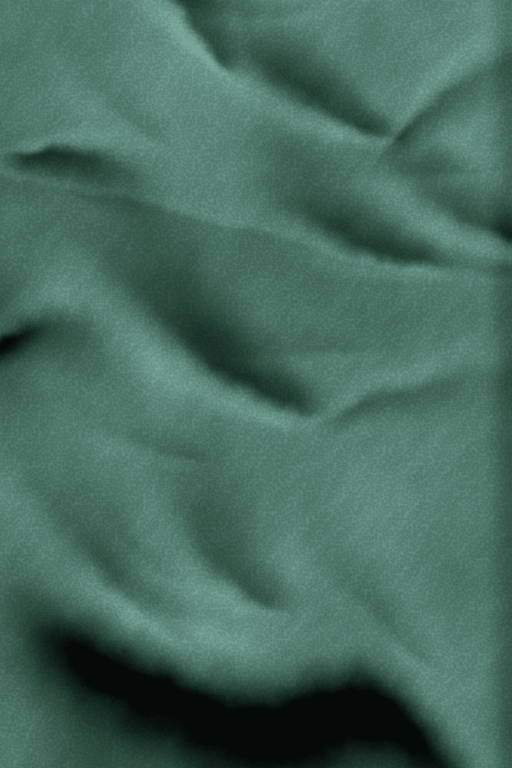
Reproduce this texture procedurally as a WebGL 2 fragment shader.

```glsl
#version 300 es
precision highp float;
// Crumpled green velvet: soft tapering folds with a shaded hollow and a lit crest
// lower a brightness value, which a colour ramp turns into cloth tones.
// Layered sines bend the cloth; cellular noise gives the fine nap.
uniform vec2 u_resolution;
out vec4 fragColor;

vec2 hash2(vec2 p) {
  vec3 h = fract(p.xyx * vec3(0.1031, 0.1030, 0.0973));
  h += dot(h, h.yzx + 33.33);
  return fract((h.xx + h.yz) * h.zy);
}

// Distance to the nearest scattered cell point
float cellular(vec2 p) {
  vec2 cell = floor(p);
  float nearest = 2.0;
  for (int y = -1; y <= 1; y++)
    for (int x = -1; x <= 1; x++) {
      vec2 c = cell + vec2(x, y);
      nearest = min(nearest, length(c + hash2(c) - p));
    }
  return nearest;
}

// Smooth irregular waves, about -1 to 1
float waves(vec2 p) {
  float sum = 0.0, amp = 0.5;
  for (int i = 0; i < 4; i++) {
    sum += amp * sin(p.x + 1.7 * sin(p.y * 0.8 + float(i))) * cos(p.y * 0.9 + sin(p.x * 0.7));
    p = mat2(1.5, 1.1, -1.1, 1.5) * p + 2.3;
    amp *= 0.55;
  }
  return sum;
}

// Shade of a fold pinched at its tip and widening towards its tail
float fold(vec2 p, vec2 tip, float angle, float len, float width) {
  vec2 dir = vec2(cos(angle), sin(angle));
  vec2 q = p - tip;
  float along = -dot(q, dir) / len;
  float u = clamp(along, 0.0, 1.0);
  float across = dot(q, vec2(-dir.y, dir.x)) + width * 2.2 * u * (1.0 - u);
  float t = across / (width * (0.35 + 1.2 * u));
  float hollow = smoothstep(-0.3, 0.5, t) * (1.0 - smoothstep(0.4, 2.6, t));
  float crest = exp(-5.0 * (t + 0.6) * (t + 0.6));
  float reach = smoothstep(-0.08, 0.14, along) * (1.0 - smoothstep(0.35, 1.3, along));
  return reach * (hollow - 0.32 * crest);
}

// Deep black trough under a notched rim
float trough(vec2 p) {
  float bump = (p.x - 0.51) / 0.13;
  float depth = 0.275 - 0.52 * p.x + 0.13 * exp(-bump * bump) - p.y;
  float hollow = smoothstep(-0.02, 0.075, depth) * (1.0 - 0.65 * smoothstep(0.07, 0.2, depth));
  float rim = (depth + 0.03) / 0.017;
  float span = smoothstep(-0.06, 0.14, p.x) * (1.0 - smoothstep(0.52, 0.72, p.x));
  float rimSpan = smoothstep(0.04, 0.2, p.x) * (1.0 - smoothstep(0.3, 0.37, p.x));
  return span * hollow - 0.2 * rimSpan * exp(-rim * rim);
}

vec3 velvet(float v) {
  vec3 ramp[6] = vec3[6](
    vec3(0.02, 0.04, 0.03), vec3(0.09, 0.18, 0.15), vec3(0.17, 0.29, 0.24),
    vec3(0.24, 0.38, 0.33), vec3(0.31, 0.47, 0.42), vec3(0.38, 0.55, 0.50));
  v = clamp(v, 0.0, 1.25) * 5.0;
  int i = min(int(v), 4);
  return mix(ramp[i], ramp[i + 1], v - float(i));
}

void main() {
  vec2 uv = gl_FragCoord.xy / u_resolution;
  vec2 p = gl_FragCoord.xy / u_resolution.y;
  vec2 cloth = p + 0.014 * vec2(waves(p * 11.0), waves(p.yx * 10.0 + 4.0));
  cloth += 0.005 * vec2(waves(p * 55.0), waves(p.yx * 60.0 + 2.0));

  // Broad undulation, brighter towards the upper right
  float light = 0.86 + 0.2 * waves(cloth * 10.0 + 1.0) + 0.18 * smoothstep(0.65, 1.0, uv.y) * uv.x;

  // Main folds, from the bottom up
  light -= 1.05 * trough(cloth);
  light -= 0.42 * fold(cloth, vec2(0.37, 0.20), -0.85, 0.28, 0.058);
  light -= 0.28 * fold(cloth, vec2(0.25, 0.16), -0.80, 0.40, 0.045);
  light -= 0.66 * fold(cloth, vec2(0.41, 0.46), -0.62, 0.36, 0.052);
  light -= 0.30 * fold(cloth, vec2(0.42, 0.45), 3.45, 0.30, 0.032);
  light -= 0.50 * fold(cloth, vec2(-0.03, 0.54), 3.45, 0.18, 0.040);
  light -= 0.45 * fold(cloth, vec2(0.58, 0.65), -0.40, 0.28, 0.040);
  light -= 0.55 * fold(cloth, vec2(0.74, 0.67), -0.40, 0.26, 0.035);
  light -= 0.55 * fold(cloth, vec2(0.51, 0.81), -0.60, 0.30, 0.042);
  light -= 0.40 * fold(cloth, vec2(0.50, 0.80), 3.80, 0.24, 0.030);
  light -= 0.62 * fold(cloth, vec2(0.31, 0.90), -1.00, 0.24, 0.036);
  light -= 0.55 * fold(cloth, vec2(0.01, 0.80), 3.00, 0.19, 0.030);

  // Long crease running down across the cloth
  float crease = cloth.y - 0.775 + 0.24 * cloth.x;
  float creaseSpan = 1.0 - smoothstep(0.5, 0.62, p.x);
  light -= 0.15 * creaseSpan * smoothstep(0.005, -0.005, crease) * exp(min(crease, 0.0) * 14.0);
  light += 0.06 * creaseSpan * exp(-abs(crease - 0.008) * 110.0);

  // Faint scattered wrinkles
  for (int i = 0; i < 9; i++) {
    vec2 h = hash2(vec2(i, 7));
    vec2 tip = vec2(0.1 + 0.6 * h.x, (float(i) + h.y) / 9.0);
    light -= 0.12 * fold(cloth, tip, -0.9 + 0.9 * h.y, 0.18 + 0.14 * h.x, 0.028);
  }

  // Shaded side edges
  light -= 0.3 * smoothstep(0.94, 1.0, uv.x);
  light -= 0.42 * smoothstep(0.12, 0.0, uv.x) * exp(-pow((uv.y - 0.59) / 0.08, 2.0));

  // Brushed streaks and fine nap, fading in the dark
  vec2 brushed = mat2(0.8, 0.6, -0.6, 0.8) * cloth;
  float lit = clamp(light, 0.0, 1.0);
  light += 0.09 * lit * (cellular(brushed * vec2(70.0, 22.0)) - 0.5);
  light += (0.03 + 0.19 * lit) * (cellular(p * 250.0) - 0.5);

  fragColor = vec4(velvet(light), 1.0);
}
```
